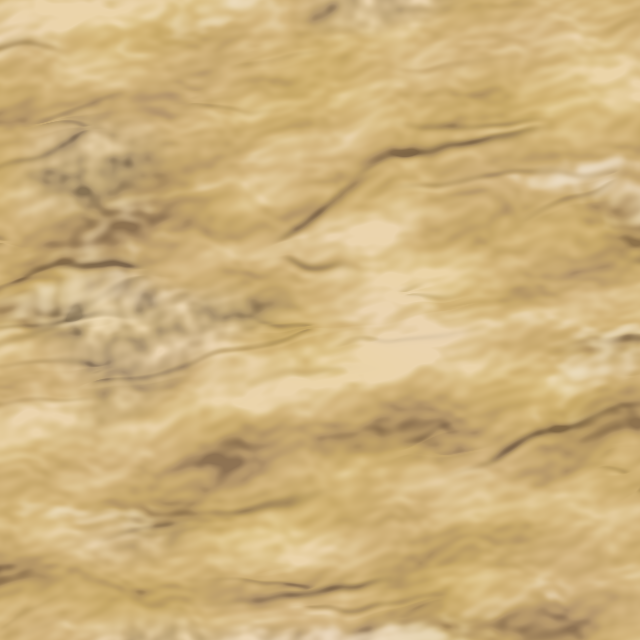
Reproduce this texture procedurally as a Shadertoy shader.

```glsl
// Weathered golden sandstone with slanted streaks, dark cracks and pale mineral patches.

const int TONE_COUNT = 6;
const vec3 STONE_TONES[TONE_COUNT] = vec3[TONE_COUNT](
    vec3(0.56, 0.45, 0.31), vec3(0.71, 0.59, 0.40), vec3(0.78, 0.66, 0.42),
    vec3(0.83, 0.71, 0.48), vec3(0.87, 0.77, 0.56), vec3(0.92, 0.83, 0.67));
const vec3 PALE_MINERAL = vec3(0.93, 0.88, 0.79);
const vec3 GREY_TINT = vec3(1.09, 0.98, 0.83);
const float BED_TILT = 0.15;

float hash(vec2 p) {
    vec3 q = fract(p.xyx * 0.1031);
    q += dot(q, q.yzx + 33.33);
    return fract((q.x + q.y) * q.z);
}

float cornerSlope(vec2 cell, vec2 offset) {
    float angle = 6.2832 * hash(cell);
    return dot(vec2(cos(angle), sin(angle)), offset);
}

// Gradient noise scaled to a deviation of nearly one.
float noise(vec2 p) {
    p += 100.0;
    vec2 cell = floor(p), f = fract(p);
    vec2 u = f * f * f * (f * (f * 6.0 - 15.0) + 10.0);
    float low = mix(cornerSlope(cell, f),
                    cornerSlope(cell + vec2(1, 0), f - vec2(1, 0)), u.x);
    float high = mix(cornerSlope(cell + vec2(0, 1), f - vec2(0, 1)),
                     cornerSlope(cell + vec2(1, 1), f - vec2(1, 1)), u.x);
    return 3.5 * mix(low, high, u.y);
}

// Follow the tilted beds, bent by slow and small waves.
vec2 bedding(vec2 p) {
    vec2 bed = vec2(p.x + BED_TILT * p.y, p.y - BED_TILT * p.x);
    bed.y += 0.010 * noise(p * vec2(2.5, 3.0) + 7.0);
    bed += vec2(0.006, 0.0035) * noise(p * vec2(14.0, 15.0) + 31.0);
    return bed;
}

float streaks(vec2 bed) {
    return 0.6 * noise(bed * vec2(11.0, 28.0) + 13.0)
         + 0.5 * noise(bed * vec2(32.0, 56.0) + 41.0);
}

float crackField(vec2 bed, vec2 scale, float seed) {
    return noise(bed * scale + seed) + 0.16 * noise(bed * scale * 3.3 + seed);
}

// x: dark fissure, y: lit ledge just below it.
vec2 crack(vec2 bed, vec2 scale, float width, float seed) {
    float stepSize = 0.003;
    float field = crackField(bed, scale, seed);
    vec2 slope = vec2(crackField(bed + vec2(stepSize, 0), scale, seed),
                      crackField(bed + vec2(0, stepSize), scale, seed)) - field;
    slope /= stepSize;
    float steepness = sqrt(dot(slope, slope) + 4.0);
    float dist = field / steepness;
    float facing = slope.y / steepness;
    float breaks = smoothstep(-0.1, 1.2, noise(bed * vec2(3.0, 6.0) + seed + 19.0));
    breaks *= smoothstep(0.62, 0.92, abs(facing));
    float fissure = exp(-pow(dist / width, 2.0));
    float ledge = exp(-pow((dist * sign(facing) + 2.6 * width) / (1.5 * width), 2.0));
    return breaks * vec2(fissure, ledge);
}

vec3 stoneColor(float tone) {
    float level = (tone + 2.45) / 0.83;
    vec3 color = STONE_TONES[0];
    for (int i = 1; i < TONE_COUNT; i++) {
        color = mix(color, STONE_TONES[i], clamp(level - float(i - 1), 0.0, 1.0));
    }
    return color;
}

void mainImage(out vec4 fragColor, in vec2 fragCoord) {
    vec2 uv = fragCoord / iResolution.y;
    vec2 bed = bedding(uv);

    // Broad bands under soft grain, lit from above.
    float grain = streaks(bed);
    float relief = grain - streaks(bed + vec2(0.0, 0.011));
    float bands = 0.38 * noise(bed * vec2(1.7, 3.4) + 91.0)
                + 0.58 * noise(bed * vec2(2.2, 7.0) + 3.0)
                + 0.68 * noise(bed * vec2(5.0, 14.0) + 23.0);
    float tone = bands + 0.44 * grain + 0.20 * relief - 0.10;

    // Blotchy weathered pockets.
    float pocket = smoothstep(0.8, 1.8, noise(bed * vec2(2.0, 5.5) + 57.0));
    float blotches = noise(uv * vec2(22.0, 18.0)) + 0.5 * noise(uv * vec2(46.0, 42.0));
    tone += pocket * (0.9 * blotches - 0.25);

    // Long fissures and short hairline cracks.
    vec2 longCrack = crack(bed, vec2(0.9, 4.4), 0.0068, 5.0);
    vec2 hairCrack = crack(bed, vec2(2.0, 9.0), 0.0050, 71.0);
    vec2 cracks = longCrack + 0.5 * hairCrack;
    tone += 0.7 * cracks.y - 1.7 * cracks.x;
    vec3 color = stoneColor(tone);

    // Pale mineral, grey pockets and drifting yellow warmth.
    float pale = noise(bed * vec2(2.4, 7.0) + 87.0) + 0.35 * grain;
    pale = smoothstep(0.9, 2.1, pale) * (1.0 - clamp(cracks.x, 0.0, 1.0));
    color = mix(color, PALE_MINERAL, 0.75 * pale);
    float luma = dot(color, vec3(0.3, 0.59, 0.11));
    color = mix(color, luma * GREY_TINT, 0.5 * pocket);
    color.b += 0.014 * noise(uv * vec2(5.0, 9.0) + 47.0);
    color *= 1.0 - 0.12 * min(cracks.x, 1.0);

    fragColor = vec4(clamp(color, 0.0, 1.0), 1.0);
}
```
